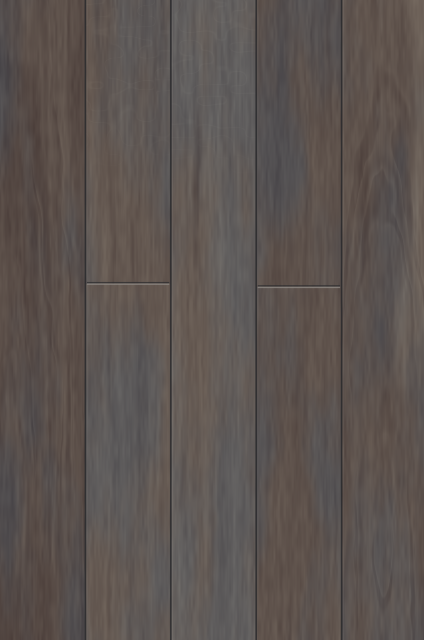
Write a Shadertoy shader that draws this texture.

```glsl
// Smoked oak floor: five vertical plank columns, two of them with butt joints.
#define PLANKS 4.965
#define JOINT_Y 0.556
#define SEAM_HALF 0.0019
#define GRAIN 0.34
#define PORES 0.26
#define BLOTCH 0.36
#define DARK_WOOD vec3(0.295, 0.260, 0.255)
#define LIGHT_WOOD vec3(0.440, 0.410, 0.385)
#define COOL_TINT vec3(-0.022, 0.002, 0.022)
#define GROOVE vec3(0.165, 0.165, 0.175)
#define BEVEL vec3(0.56, 0.54, 0.52)

float hash(vec2 p) {
    return fract(sin(dot(p, vec2(127.1, 311.7))) * 43758.5453);
}

float noise(vec2 p) {
    vec2 i = floor(p), f = fract(p);
    f = f * f * (3.0 - 2.0 * f);
    return mix(mix(hash(i), hash(i + vec2(1, 0)), f.x),
               mix(hash(i + vec2(0, 1)), hash(i + vec2(1, 1)), f.x), f.y);
}

float fbm(vec2 p) {
    float sum = 0.0, amp = 0.5;
    for (int i = 0; i < 4; i++) {
        sum += amp * noise(p);
        p = p * 2.03 + 17.3;
        amp *= 0.5;
    }
    return sum / 0.9375;
}

// Antialiased line of half width w at distance d
float line(float d, float w, float px) {
    return 1.0 - smoothstep(w - px, w + px, abs(d));
}

// Base lightness of each board: column, then lower or upper part
float boardTone(float column, float upper) {
    float lower[5] = float[5](0.30, 0.60, 0.70, 0.42, 0.43);
    float top[5] = float[5](0.30, 0.56, 0.70, 0.37, 0.43);
    int i = int(clamp(column, 0.0, 4.0));
    return upper > 0.5 ? top[i] : lower[i];
}

// Distance to the heart of the growth rings; outer columns show cathedral arches
float ringRadius(vec2 uv, float column, float seed) {
    vec2 heart = vec2(column / PLANKS - 0.6, 0.4);
    if (column < 0.5) heart = vec2(0.022, 0.22);
    if (column > 3.5) heart = vec2(0.905, 0.13);
    float warp = fbm(vec2(uv.x * 9.0, uv.y * 5.0) + seed) - 0.5;
    return length((uv - heart) * vec2(1.0, 0.17)) + 0.05 * warp;
}

// Soft mineral streaks running along the wood
float mineralStreaks(vec2 uv) {
    vec3 streaks[3] = vec3[3](vec3(0.248, 0.80, 0.45), vec3(0.466, 0.74, 0.9), vec3(0.437, 0.24, 0.6));
    float sum = 0.0;
    for (int i = 0; i < 3; i++) {
        vec2 d = uv - streaks[i].xy;
        d.x += 0.016 * (noise(vec2(uv.y * 9.0, float(i))) - 0.5);
        sum += streaks[i].z * exp(-d.x * d.x / 0.00007 - d.y * d.y / 0.016);
    }
    return sum;
}

void mainImage(out vec4 fragColor, in vec2 fragCoord) {
    vec2 uv = fragCoord / iResolution.xy;
    vec2 px = 0.7 / iResolution.xy;
    float column = floor(uv.x * PLANKS);

    // Only the second and fourth columns are split
    float split = mod(column, 2.0);
    float jointY = JOINT_Y - 0.0025 * (column - 1.0);
    float upper = split * step(jointY, uv.y);
    float seed = 13.7 * column + 5.3 * upper;
    float figured = step(1.5, abs(column - 2.0));

    // Growth rings, pores and broad shading
    float radius = ringRadius(uv, column, seed);
    float rings = noise(vec2(radius * 110.0, uv.y * 3.0 + seed));
    float fine = fbm(vec2((uv.x + 0.2 * radius) * 95.0, uv.y * 5.0 + seed));
    float pores = noise(vec2(uv.x * 210.0, uv.y * 45.0 + seed));
    float broad = fbm(vec2(uv.x * 13.0, uv.y * 2.6) + seed);
    float tone = boardTone(column, upper);
    tone += GRAIN * mix(0.45, 1.0, figured) * (rings - 0.5);
    tone -= 0.30 * figured * smoothstep(0.72, 0.95, rings);
    tone += 0.5 * (fine - 0.5) + PORES * (pores - 0.5) + BLOTCH * (broad - 0.5);
    tone -= 0.42 * mineralStreaks(uv);

    // Pale sapwood along the right edge of the last column
    float sapEdge = 0.945 + 0.03 * sin(uv.y * 7.0 + 2.2);
    float sapwood = smoothstep(sapEdge - 0.012, sapEdge + 0.02, uv.x) * smoothstep(0.33, 0.55, uv.y);
    tone += 0.42 * sapwood;

    // Faint ray flecks on the pale upper boards
    float fleck = line(noise(vec2(uv.x * 26.0, uv.y * 60.0) + seed) - 0.5, 0.03, 0.04);
    float paleBoard = step(0.5, column) * step(column, 2.5);
    tone += 0.10 * fleck * paleBoard * smoothstep(0.68, 0.85, uv.y);

    vec3 color = mix(DARK_WOOD, LIGHT_WOOD, tone);
    float cool = fbm(vec2(uv.x * 10.0, uv.y * 3.5) + seed + 40.0);
    color += COOL_TINT * 1.6 * (smoothstep(0.35, 0.75, cool) - 0.4);

    // Long grooves with a faint bevel, then butt joints with a bright lip
    float seam = round(uv.x * PLANKS);
    float seamX = uv.x - seam / PLANKS;
    float inner = step(0.5, seam) * step(seam, 4.5);
    color = mix(color, BEVEL, 0.20 * inner * line(seamX - 0.004, 0.001, px.x));
    color = mix(color, GROOVE, 0.88 * inner * line(seamX, SEAM_HALF, px.x));
    float jointD = uv.y - jointY;
    float onBoard = split * smoothstep(SEAM_HALF, SEAM_HALF + 2.0 * px.x, abs(seamX));
    color = mix(color, GROOVE, 0.75 * onBoard * line(jointD - 0.0022, 0.0012, px.y));
    color = mix(color, BEVEL, 0.80 * onBoard * line(jointD, 0.0011, px.y));

    fragColor = vec4(clamp(color, 0.0, 1.0), 1.0);
}
```
